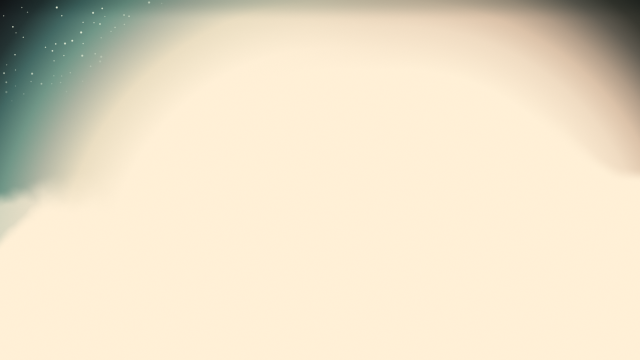
Write a Shadertoy shader that draws this background.

```glsl
// A cream sky framed by a dark vignette: teal night on the left, dusty rose on the right.
// Colour ramps follow the distance from a short horizontal axis; noisy mist hides
// their lower ends, and hashed grid cells scatter small stars in the left corner.

#define AXIS_LEFT 0.926
#define AXIS_RIGHT 1.111
#define AXIS_HEIGHT 0.236
#define CREAM vec3(1.0, 0.94, 0.84)
#define STAR_CELL 0.027
#define STAR_CHANCE 0.42
#define STAR_RADIUS 0.0017
#define MIST_SCALE 9.0
#define MIST_ROUGHNESS 0.035

// Each stop holds a colour and its distance from the axis.
const vec4 NIGHT[7] = vec4[7](
    vec4(CREAM, 0.63), vec4(0.92, 0.87, 0.76, 0.76),
    vec4(0.69, 0.71, 0.64, 0.86), vec4(0.44, 0.59, 0.53, 0.95),
    vec4(0.26, 0.41, 0.39, 1.03), vec4(0.14, 0.20, 0.20, 1.11),
    vec4(0.08, 0.09, 0.10, 1.20));
const vec4 DUSK[7] = vec4[7](
    vec4(CREAM, 0.57), vec4(0.94, 0.86, 0.76, 0.69),
    vec4(0.86, 0.76, 0.66, 0.76), vec4(0.69, 0.61, 0.53, 0.82),
    vec4(0.38, 0.36, 0.32, 0.90), vec4(0.22, 0.22, 0.19, 0.96),
    vec4(0.14, 0.15, 0.13, 1.02));

float hash(vec2 p) {
    vec3 q = fract(vec3(p.xyx) * 0.1031);
    q += dot(q, q.yzx + 33.33);
    return fract((q.x + q.y) * q.z);
}

float valueNoise(vec2 p) {
    vec2 cell = floor(p), f = fract(p);
    f = f * f * (3.0 - 2.0 * f);
    return mix(mix(hash(cell), hash(cell + vec2(1, 0)), f.x),
               mix(hash(cell + vec2(0, 1)), hash(cell + vec2(1, 1)), f.x), f.y);
}

float fbm(vec2 p) {
    float sum = 0.0, amplitude = 0.5;
    for (int i = 0; i < 4; i++) {
        sum += amplitude * valueNoise(p);
        p = p * 2.03 + 7.1;
        amplitude *= 0.5;
    }
    return sum;
}

vec3 ramp(vec4 stops[7], float d) {
    vec3 color = stops[0].rgb;
    for (int i = 1; i < 7; i++) {
        float t = clamp((d - stops[i - 1].w) / (stops[i].w - stops[i - 1].w), 0.0, 1.0);
        color = mix(color, stops[i].rgb, t);
    }
    return color;
}

// One possible star per cell, kept away from the cell border.
float stars(vec2 p, float pixel) {
    vec2 cell = floor(p / STAR_CELL);
    vec2 offset = 0.15 + 0.7 * vec2(hash(cell + 11.0), hash(cell + 47.0));
    float size = hash(cell + 83.0);
    float radius = STAR_RADIUS * mix(0.45, 1.4, size * size * size);
    float d = length(p - (cell + offset) * STAR_CELL);
    float dot_ = 1.0 - smoothstep(max(radius - pixel, 0.0), radius + pixel, d);
    float present = step(hash(cell + 5.0), STAR_CHANCE);
    return dot_ * present * mix(0.35, 1.0, size);
}

// Share of the sky hidden by mist; its upper edge differs on each side.
float mistCover(vec2 p) {
    float wobble = (fbm(p * MIST_SCALE) - 0.47) * MIST_ROUGHNESS * 2.0;
    float y = p.y + wobble;
    float veil = 0.7 * (1.0 - smoothstep(0.425, 0.475, y));
    float bank = 1.0 - smoothstep(-0.04, 0.08, y - 0.35 - 0.75 * min(p.x, 0.12));
    float leftMist = max(veil, bank);
    float edge = 0.66 - 0.145 * smoothstep(1.48, 1.75, p.x);
    float softness = mix(0.06, 0.022, smoothstep(1.4, 1.7, p.x));
    float rightMist = 1.0 - smoothstep(edge - softness, edge + softness, p.y + 0.4 * wobble);
    return mix(leftMist, rightMist, smoothstep(0.5, 1.1, p.x));
}

void mainImage(out vec4 fragColor, in vec2 fragCoord) {
    vec2 p = fragCoord / iResolution.y;
    float pixel = 1.0 / iResolution.y;

    // Sky ramps around the axis
    vec2 axisPoint = vec2(clamp(p.x, AXIS_LEFT, AXIS_RIGHT), AXIS_HEIGHT);
    float d = length(p - axisPoint);
    vec3 color = mix(ramp(NIGHT, d), ramp(DUSK, d), smoothstep(0.6, 1.3, p.x));

    // Grey haze along the top
    color *= 1.0 - vec3(0.17, 0.13, 0.13) * smoothstep(0.94, 1.0, p.y);

    // Mist, then stars where the sky is dark
    color = mix(color, CREAM, mistCover(p));
    float starArea = smoothstep(0.82, 0.98, d) * smoothstep(0.68, 0.85, p.y)
                   * (1.0 - smoothstep(0.45, 0.6, p.x));
    color = mix(color, vec3(0.93, 0.96, 0.86), stars(p, pixel) * starArea);

    // Fine dither against banding
    color += (hash(fragCoord) - 0.5) / 255.0;
    fragColor = vec4(color, 1.0);
}
```
